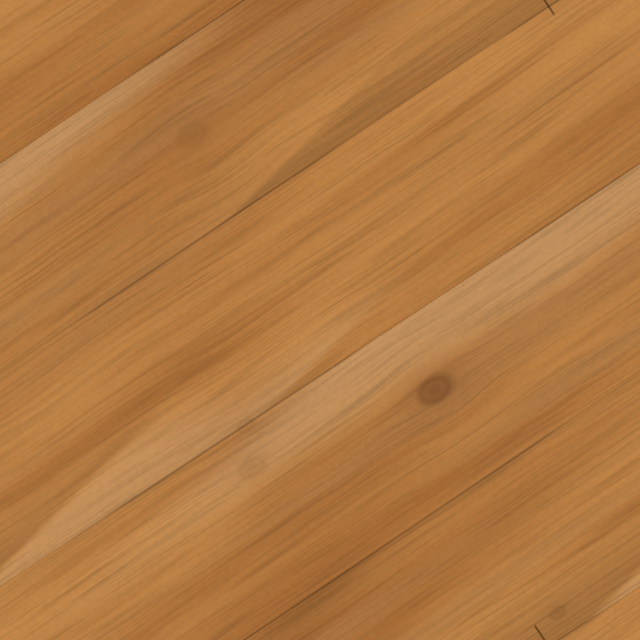
Write a Shadertoy shader that draws this texture.

```glsl
// Diagonal wooden boards with long grain, pale sapwood beside the seams and a few knots.
// The grain axes (x - y, 3y - 2x) have whole-number coefficients and determinant 1,
// so any noise of period 1 along them also wraps on the square canvas.

float hash(vec2 p) {
    return fract(sin(dot(p, vec2(127.1, 311.7))) * 43758.545);
}

// Value noise on n.x by n.y cells, wrapping at period 1
float wrapNoise(vec2 p, vec2 n, float seed) {
    p *= n;
    vec2 i = floor(p), f = fract(p);
    f = f * f * (3.0 - 2.0 * f);
    vec2 a = mod(i, n) + seed, b = mod(i + 1.0, n) + seed;
    return mix(mix(hash(a), hash(vec2(b.x, a.y)), f.x),
               mix(hash(vec2(a.x, b.y)), hash(b), f.x), f.y);
}

// Offset from a point by the shortest wrapped way, turned to run along the grain
vec2 grainOffset(vec2 p, vec2 centre) {
    vec2 d = fract(p - centre + 0.5) - 0.5;
    return vec2(3.0 * d.x + 2.0 * d.y, 3.0 * d.y - 2.0 * d.x) / sqrt(13.0);
}

float band(float x, float a, float b, float soft) {
    return smoothstep(a - soft, a + soft, x) * (1.0 - smoothstep(b - soft, b + soft, x));
}

// Dark oval with a soft halo; size is its half length
float knot(vec2 q, float size) {
    float r = length(q * vec2(1.0, 1.5)) / size;
    float rings = 0.85 + 0.15 * sin(r * 12.0 + q.x * 60.0);
    return 0.7 * (1.0 - smoothstep(0.6, 1.1, r)) * rings + 0.35 * exp(-r * r * 0.3);
}

void mainImage(out vec4 fragColor, in vec2 fragCoord) {
    vec2 p = fragCoord / iResolution.xy;
    float pixel = 1.0 / iResolution.y;
    vec2 board = vec2(p.x - p.y, 3.0 * p.y - 2.0 * p.x);
    float along = fract(board.x - 0.5);

    // Grain runs nearly straight and parts a little around the knots
    vec2 bigKnot = grainOffset(p, vec2(0.681, 0.392));
    vec2 paleKnot = grainOffset(p, vec2(0.302, 0.790));
    vec2 smudge = grainOffset(p, vec2(0.395, 0.270));
    vec2 endKnot = grainOffset(p, vec2(0.872, 0.043));
    float wander = wrapNoise(p, vec2(5.0), 3.0) - 0.5;
    vec2 grain = board;
    grain.y += 0.030 * wander + 0.008 * (wrapNoise(p, vec2(19.0), 9.0) - 0.5);
    grain.y -= 1.1 * bigKnot.y * exp(-dot(bigKnot, bigKnot) * 260.0);
    grain.y -= 0.9 * paleKnot.y * exp(-dot(paleKnot, paleKnot) * 220.0);

    // Broad tone, streaks and fine fibres
    float broad = 0.6 * wrapNoise(grain, vec2(7.0, 6.0), 21.0) + 0.4 * wrapNoise(p, vec2(4.0), 33.0);
    float streak = 0.5 * wrapNoise(grain, vec2(10.0, 15.0), 41.0) + 0.5 * wrapNoise(grain, vec2(17.0, 33.0), 57.0);
    float fibre = wrapNoise(grain, vec2(27.0, 60.0), 71.0);
    float hair = wrapNoise(grain, vec2(47.0, 128.0), 83.0);
    float pores = wrapNoise(p, vec2(210.0), 97.0);

    vec3 colour = mix(vec3(0.630, 0.405, 0.205), vec3(0.745, 0.515, 0.280),
                      smoothstep(0.15, 0.85, 0.68 * broad + 0.32 * streak));
    float dull = smoothstep(0.5, 0.9, wrapNoise(grain, vec2(6.0, 7.0), 131.0));
    colour = mix(colour, vec3(0.670, 0.475, 0.280), 0.5 * dull);

    // Pale and dark wood on either side of the seam
    float across = fract(board.y - 0.245 + 0.012 * sin(6.2832 * board.x));
    float edge = min(across, 1.0 - across) / sqrt(13.0);
    float ragged = across + 0.12 * wander + 0.06 * (streak - 0.5);
    float under = smoothstep(0.50, 0.95, ragged) * band(along, 0.57, 0.86, 0.05);
    float over = (1.0 - smoothstep(0.08, 0.32, ragged)) * step(across, 0.5) * band(along, 0.392, 0.56, 0.012);
    float pale = clamp(under + 0.7 * over, 0.0, 1.0);
    colour = mix(colour, vec3(0.755, 0.575, 0.385), pale * (0.75 + 0.2 * broad));
    float shade = (1.0 - smoothstep(0.02, 0.42, ragged)) * step(across, 0.5) * band(along, 0.20, 0.388, 0.008);
    shade += 0.8 * smoothstep(0.65, 1.0, ragged) * band(along, 0.90, 0.96, 0.03);
    colour *= 1.0 - 0.13 * clamp(shade, 0.0, 1.0);

    // Grain lines
    colour *= 1.0 - 0.07 * smoothstep(0.55, 0.90, streak);
    colour *= 1.0 - 0.07 * smoothstep(0.50, 1.00, fibre);
    colour *= 1.0 - 0.065 * smoothstep(0.45, 1.00, hair);
    colour *= 1.035 + 0.035 * (pores - 0.5);

    // Knots and smudges
    float dark = 0.72 * knot(bigKnot, 0.037);
    dark += 0.26 * knot(paleKnot, 0.034) + 0.20 * knot(smudge, 0.030);
    dark += 0.30 * knot(endKnot, 0.018);
    dark += 0.16 * knot(grainOffset(p, vec2(0.385, 0.335)), 0.018);
    colour = mix(colour, vec3(0.46, 0.29, 0.155), clamp(dark, 0.0, 0.7));

    // Long seam of uneven strength, and the short board end that meets it
    float worn = smoothstep(0.25, 0.75, wrapNoise(board, vec2(23.0, 1.0), 113.0));
    float seam = 1.0 - smoothstep(0.0004, 0.0016 + pixel, edge);
    colour *= 1.0 - seam * (0.06 + 0.15 * worn);
    vec2 joint = grainOffset(p, vec2(0.866, 0.977));
    float cut = 1.0 - smoothstep(0.0004, 0.0012 + pixel, abs(joint.x));
    colour *= 1.0 - 0.38 * cut * band(joint.y, 0.0, 0.055, 0.003);

    fragColor = vec4(colour, 1.0);
}
```
